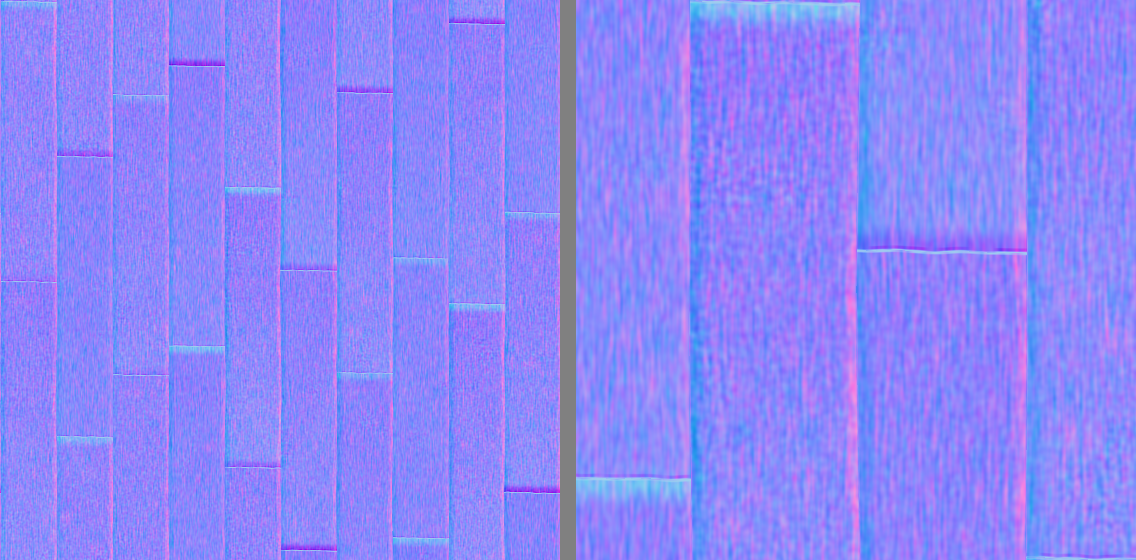
Left, the full canvas; right, a detail of the centre.
A WebGL 2 fragment shader for this texture map:

```glsl
#version 300 es
precision highp float;

uniform vec2 u_resolution;
out vec4 fragColor;

// Per column: height of the first end joint from the top, then the bevel of
// both joints (positive: lit lip below, negative: shaded lip above)
const vec3 JOINTS[10] = vec3[10](
    vec3(0.003, 0.6, -0.2), vec3(0.280, -0.6, 0.7), vec3(0.170, 0.5, -0.2),
    vec3(0.118, -1.0, 0.9), vec3(0.335, 1.0, -0.5), vec3(0.483, -0.5, -0.9),
    vec3(0.166, -0.8, 0.6), vec3(0.461, 0.5, 0.8), vec3(0.043, -0.9, 0.9),
    vec3(0.380, 0.6, -1.0));

vec2 hash2(vec2 p) {
    vec3 q = fract(p.xyx * vec3(0.1031, 0.1030, 0.0973));
    q += dot(q, q.yzx + 33.33);
    return fract((q.xx + q.yz) * q.zy);
}

float corner(vec2 cell, vec2 offset, vec2 f) {
    return dot(hash2(cell + offset) * 2.0 - 1.0, f - offset);
}

float gradientNoise(vec2 p) {
    vec2 i = floor(p), f = p - i;
    vec2 w = f * f * f * (f * (f * 6.0 - 15.0) + 10.0);
    return mix(mix(corner(i, vec2(0, 0), f), corner(i, vec2(1, 0), f), w.x),
               mix(corner(i, vec2(0, 1), f), corner(i, vec2(1, 1), f), w.x), w.y);
}

// Band that starts softly at an edge and fades out over its width
float bevel(float d, float width) {
    return smoothstep(0.0, 0.001, d) * (1.0 - smoothstep(width * 0.15, width, d));
}

void main() {
    vec2 p = gl_FragCoord.xy / u_resolution;

    // Plank layout: ten columns, two staggered planks in each
    float x = (p.x - 0.0015) * 10.0 + 0.03 * gradientNoise(vec2(floor(p.x * 10.0 + 0.5), p.y * 5.0));
    float column = mod(floor(x), 10.0);
    float across = fract(x) * 0.1;
    vec3 joint = JOINTS[int(column)];
    float fall = 1.0 - p.y - joint.x - 0.015 * (across - 0.05)
               + 0.0015 * gradientNoise(vec2(p.x * 60.0, column * 7.3));
    float row = mod(floor(fall * 2.0), 2.0);
    float along = mod(fall, 0.5);
    vec2 plank = hash2(vec2(column + 3.0, row + 17.0));

    // Overall tilt and lengthwise bow of the plank
    vec2 slope = vec2(0.1 + 0.08 * (plank.x - 0.5), 0.05 + (along - 0.25) * 0.4 * plank.y);
    slope += 0.07 * vec2(gradientNoise(p * vec2(35.0, 9.0) + 40.0 * plank),
                         gradientNoise(p * vec2(22.0, 12.0) + 70.0 * plank));

    // Fine fibres running down the plank, some in stronger bundles
    vec2 g = p + 31.0 * plank;
    g.x += 0.003 * gradientNoise(g * vec2(14.0, 8.0));
    float fibre = 0.62 * gradientNoise(g * vec2(310.0, 36.0))
                + 0.42 * gradientNoise(g * vec2(430.0, 70.0) + 9.0);
    fibre *= 1.0 + 0.7 * gradientNoise(g * vec2(60.0, 14.0) + 3.0);
    slope += vec2(fibre, -0.08 * fibre + 0.27 * gradientNoise(g * vec2(290.0, 110.0) + 5.0));

    // Pitted wear, heavier on some planks and in patches
    float wear = 0.08 + 0.16 * smoothstep(0.45, 0.9, plank.x)
               + 0.2 * smoothstep(0.15, 0.5, gradientNoise(g * vec2(19.0, 15.0)));
    slope += wear * vec2(gradientNoise(g * 240.0), gradientNoise(g * 210.0 + 23.0));

    // Long edges: left side faces left, right side faces right
    float worn = 0.9 + 0.6 * gradientNoise(vec2(column * 5.7, p.y * 6.0));
    slope.x -= (0.25 + 0.25 * plank.y) * worn * bevel(across, 0.013);
    slope.x += (0.3 + 0.25 * plank.x) * worn * bevel(0.1 - across, 0.010);
    slope.y += 0.05 * bevel(across, 0.013);

    // Plank ends: lit lip under the joint above, shaded lip over the one below
    float topLip = row < 0.5 ? joint.y : joint.z;
    float bottomLip = row < 0.5 ? joint.z : joint.y;
    slope += vec2(-0.12, 0.5) * max(topLip, 0.0) * bevel(along, 0.019);
    slope.y -= 0.65 * max(-bottomLip, 0.0) * bevel(0.5 - along, 0.017);

    // Thin broken ridge and groove at each joint
    float gap = along < 0.25 ? along : along - 0.5;
    float broken = smoothstep(-0.3, 0.15, gradientNoise(vec2(p.x * 90.0, column + row * 3.7)));
    float ridge = 1.0 - smoothstep(0.0003, 0.0015, abs(gap - 0.0003));
    float groove = 1.0 - smoothstep(0.0003, 0.0014, abs(gap + 0.0018));
    slope = mix(slope, vec2(0.25, 0.65), (0.4 + 0.5 * broken) * ridge);
    slope.y -= 0.3 * broken * groove;

    // Encode the surface direction as colour, with a flattened depth channel
    slope *= min(1.0, 0.9 / max(length(slope), 0.001));
    fragColor = vec4(slope * 0.5 + 0.5, 0.99 - 0.13 * dot(slope, slope), 1.0);
}
```
